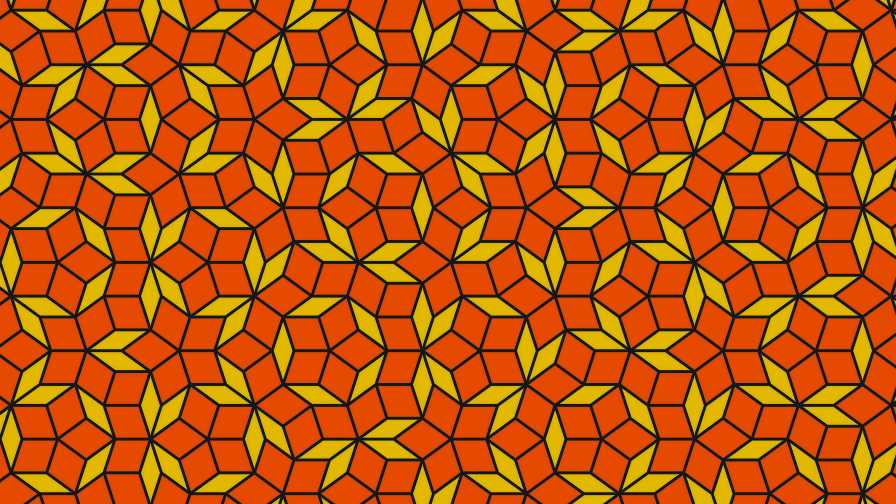
Write a WebGL 1 fragment shader that draws this pattern.

```glsl
precision highp float;
// Penrose tiling of fat orange and thin yellow rhombs with dark outlines.

uniform vec2 u_resolution;

#define EDGES_PER_HEIGHT 14.2       // canvas height in rhomb edges
#define PAN vec2(23.4, 9.3)         // view centre, in rhomb edges
#define GRID_SHIFT 0.2              // offset of all five line grids
#define LINE_HALF_WIDTH 0.041       // in rhomb edges
#define RIM_SHADE 0.04              // darkening next to the outline
#define FAT_COLOR vec3(0.90, 0.292, 0.0)
#define THIN_COLOR vec3(0.89, 0.725, 0.0)
#define LINE_COLOR vec3(0.07, 0.09, 0.10)

const float FIFTH_TURN = 1.2566371;
const float REACH = 0.66;           // farthest a tile lies from its grid crossing

vec2 gridDir(int i) {
  float angle = FIFTH_TURN * float(i);
  return vec2(cos(angle), sin(angle));
}

float cross2(vec2 a, vec2 b) {
  return a.x * b.y - a.y * b.x;
}

// First corner of the rhomb that belongs to the crossing of lines n.x and n.y
// of the grids j and k.
vec2 rhombCorner(vec2 crossing, int j, int k, vec2 n) {
  vec2 corner = vec2(0.0);
  for (int i = 0; i < 5; i++) {
    vec2 dir = gridDir(i);
    float index = ceil(dot(crossing, dir) + GRID_SHIFT);
    if (i == j) index = n.x;
    if (i == k) index = n.y;
    corner += index * dir;
  }
  return corner;
}

// Depth inside the rhomb at p (x) and 1.0 if that rhomb is thin (y).
// Each crossing of two lines of the pentagrid is the dual of one rhomb.
vec2 penrose(vec2 p) {
  vec2 best = vec2(-1.0, 0.0);
  vec2 gridPos = p * 0.4;
  for (int j = 0; j < 4; j++) {
    vec2 u = gridDir(j);
    for (int k = 1; k < 5; k++) {
      if (k <= j) continue;
      vec2 v = gridDir(k);
      float area = cross2(u, v);
      vec2 nearest = floor(vec2(dot(gridPos, u), dot(gridPos, v)) + GRID_SHIFT + 0.5);

      // Try the neighbouring lines of both grids.
      for (int a = -1; a <= 1; a++) {
        for (int b = -1; b <= 1; b++) {
          vec2 n = nearest + vec2(float(a), float(b));
          vec2 h = n - GRID_SHIFT;
          vec2 crossing = (h.x * vec2(v.y, -v.x) + h.y * vec2(-u.y, u.x)) / area;
          if (distance(crossing, gridPos) > REACH) continue;

          vec2 q = p - rhombCorner(crossing, j, k, n);
          vec2 st = vec2(cross2(q, v), cross2(u, q)) / area;
          vec2 side = min(st, 1.0 - st);
          float depth = min(side.x, side.y) * abs(area);
          if (depth > best.x) best = vec2(depth, step(abs(area), 0.75));
        }
      }
    }
  }
  return best;
}

void main() {
  float pixel = EDGES_PER_HEIGHT / u_resolution.y;
  vec2 p = (gl_FragCoord.xy - 0.5 * u_resolution) * pixel + PAN;
  vec2 tile = penrose(p);

  // Flat fill with a faint rim, then the smoothed outline.
  vec3 color = mix(FAT_COLOR, THIN_COLOR, tile.y);
  color *= 1.0 - RIM_SHADE * (1.0 - smoothstep(0.04, 0.16, tile.x));
  float fill = smoothstep(-0.6, 0.6, (tile.x - LINE_HALF_WIDTH) / pixel);
  gl_FragColor = vec4(mix(LINE_COLOR, color, fill), 1.0);
}
```
